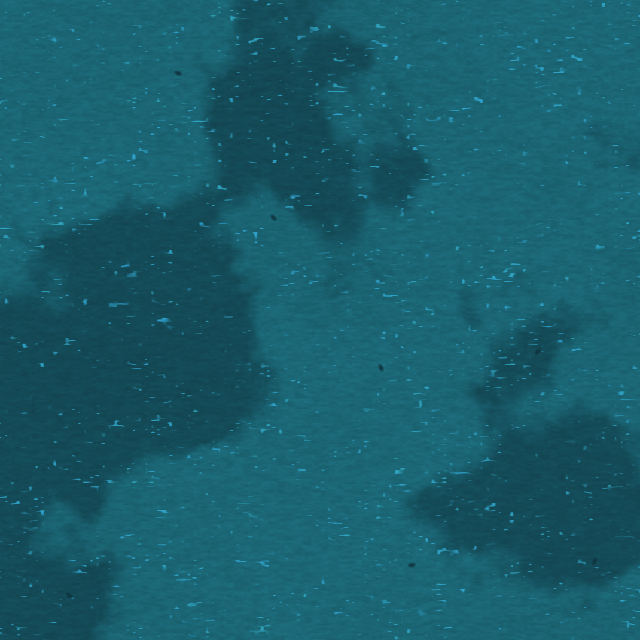
A WebGL 1 fragment shader for this texture:

```glsl
precision highp float;

uniform vec2 u_resolution;

const vec3 TEAL = vec3(0.105, 0.398, 0.457);
const vec3 SHADOW = vec3(0.078, 0.292, 0.342);
const vec3 GLINT = vec3(0.20, 0.69, 0.78);
const vec3 SPECK = vec3(0.055, 0.20, 0.24);

float hash(vec2 p) {
  vec3 q = fract(p.xyx * 0.1031);
  q += dot(q, q.yzx + 33.33);
  return fract((q.x + q.y) * q.z);
}

float noise(vec2 p) {
  vec2 cell = floor(p);
  vec2 f = fract(p);
  f = f * f * (3.0 - 2.0 * f);
  float low = mix(hash(cell), hash(cell + vec2(1.0, 0.0)), f.x);
  float high = mix(hash(cell + vec2(0.0, 1.0)), hash(cell + 1.0), f.x);
  return mix(low, high, f.y);
}

float fbm(vec2 p) {
  float sum = 0.0;
  float amplitude = 0.5;
  for (int i = 0; i < 6; i++) {
    sum += amplitude * noise(p);
    p = mat2(1.6, 1.2, -1.2, 1.6) * p + 17.3;
    amplitude *= 0.5;
  }
  return sum;
}

// Ragged cloud shadows gathered along broad diagonal bands
float shadowMask(vec2 uv) {
  float across = dot(uv, vec2(0.86, -0.51));
  float band = cos(9.2 * (across + 0.055));
  float field = 0.16 * band + fbm(uv * 5.0 + 40.0);
  return smoothstep(0.53, 0.66, field);
}

// Fine grain, drawn out sideways
float grain(vec2 uv) {
  float streaks = noise(uv * vec2(75.0, 240.0) + 11.0) - 0.5;
  float fine = noise(uv * vec2(190.0, 420.0) + 71.0) - 0.5;
  return 0.6 * streaks + 0.5 * fine;
}

// Short flat sparkles, left only at the peaks of stretched noise
float glints(vec2 uv) {
  uv.y += 0.004 * noise(uv * 55.0);
  float peaks = smoothstep(0.80, 0.97, noise(uv * vec2(105.0, 270.0) + 130.0));
  float clusters = smoothstep(0.35, 0.75, noise(uv * vec2(32.0, 48.0) + 9.0));
  return peaks * clusters;
}

// Sparse soft oval specks, at most one per grid cell
float specks(vec2 uv, float count) {
  vec2 cell = floor(uv * count);
  vec2 offset = vec2(hash(cell + 3.1), hash(cell + 27.7));
  vec2 d = uv - (cell + 0.1 + 0.8 * offset) / count;
  float angle = 6.2832 * hash(cell + 51.3);
  float c = cos(angle);
  float s = sin(angle);
  d = vec2(c * d.x + s * d.y, c * d.y - s * d.x);
  float oval = length(d / vec2(0.0085, 0.0048));
  float present = step(0.42, hash(cell + 83.9));
  return present * (1.0 - smoothstep(0.3, 1.0, oval));
}

void main() {
  vec2 uv = gl_FragCoord.xy / min(u_resolution.x, u_resolution.y);

  vec3 color = mix(TEAL, SHADOW, shadowMask(uv));
  color *= 1.0 + 0.05 * (noise(uv * 7.0 + 5.0) - 0.5);
  color *= 1.0 + 0.17 * grain(uv);
  color = mix(color, SPECK, 0.85 * specks(uv, 4.0));

  vec3 sparkle = GLINT + vec3(0.0, 0.0, 0.12) * noise(uv * 40.0);
  color = mix(color, sparkle, 0.8 * glints(uv));

  gl_FragColor = vec4(color, 1.0);
}
```
